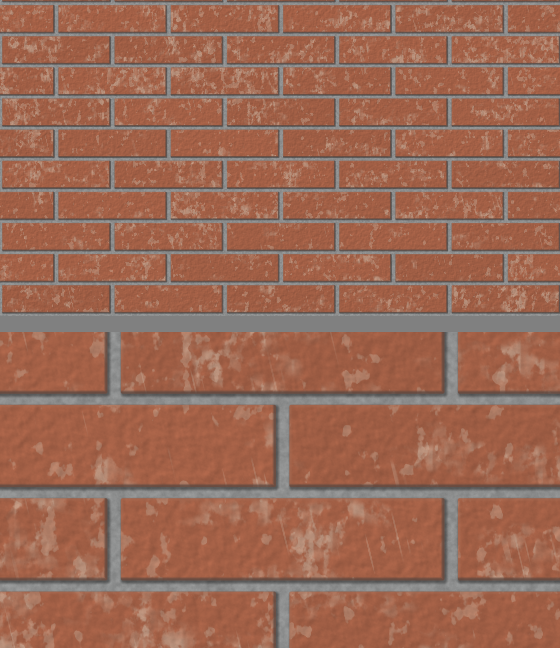
Top, the full canvas; bottom, a detail of the centre.
A WebGL 2 fragment shader for this texture:

```glsl
#version 300 es
precision highp float;

uniform vec2 u_resolution;
out vec4 outColor;

float hash(vec2 p) {
    vec3 h = fract(p.xyx * vec3(0.1031, 0.1030, 0.0973));
    h += dot(h, h.yzx + 33.33);
    return fract((h.x + h.y) * h.z);
}

float noise(vec2 p) {
    vec2 i = floor(p), f = fract(p);
    f = f * f * (3.0 - 2.0 * f);
    return mix(mix(hash(i), hash(i + vec2(1, 0)), f.x),
               mix(hash(i + vec2(0, 1)), hash(i + vec2(1, 1)), f.x), f.y);
}

float fbm(vec2 p) {
    float sum = 0.0, weight = 0.533;
    for (int i = 0; i < 4; i++) {
        sum += weight * noise(p);
        p = mat2(1.6, 1.2, -1.2, 1.6) * p + 17.3;
        weight *= 0.5;
    }
    return sum;
}

float roundBox(vec2 p, vec2 halfSize, float radius) {
    vec2 d = abs(p) - halfSize + radius;
    return length(max(d, 0.0)) + min(max(d.x, d.y), 0.0) - radius;
}

// Pale abrasion: broken patches, vertical smears and thin slanted scratches
float wearMask(vec2 q, vec2 id) {
    vec2 seed = 40.0 * vec2(hash(id + 3.1), hash(id + 8.7));
    float amount = mix(-0.10, 0.08, hash(id + 21.0)) + 0.006 * (id.y - 5.0);
    float patches = smoothstep(0.46, 0.72, fbm(q * vec2(17, 28) + seed) + amount);
    float flakes = smoothstep(0.40, 0.62, fbm(q * vec2(95, 75) + seed * 2.0));
    float smears = smoothstep(0.35, 0.80, noise(q * vec2(190, 30) + seed * 3.0));
    float chips = smoothstep(0.64, 0.72, fbm(q * vec2(65, 50) + seed * 5.0) + 0.3 * amount);
    float scratches = smoothstep(0.84, 0.95, noise(vec2(q.x * 210.0 + q.y * 50.0, q.y * 14.0) + seed));
    scratches *= smoothstep(0.50, 0.68, noise(q * vec2(16, 22) + seed * 4.0) + amount);
    float wear = patches * flakes * (0.45 + 0.55 * smears);
    return clamp(wear + 0.6 * chips + 0.45 * scratches, 0.0, 1.0);
}

void main() {
    vec2 p = gl_FragCoord.xy / u_resolution.y;
    float aa = 0.7 / u_resolution.y;

    // Running bond: five bricks across, alternate courses shifted by half
    vec2 cellSize = vec2(0.35556, 0.0985);
    vec2 cell = (p - vec2(0.0, 0.0047)) / cellSize;
    cell.x += 0.5 * mod(floor(cell.y), 2.0);
    vec2 id = floor(cell);
    vec2 q = (fract(cell) - 0.5) * cellSize;
    vec2 halfBrick = vec2(0.1707, 0.0434);
    float d = roundBox(q, halfBrick, 0.002);

    // Grainy mortar, shaded below and to the right of each brick
    float grain = fbm(p * 190.0);
    vec3 mortar = vec3(0.555, 0.56, 0.56) * (0.87 + 0.26 * grain);
    float shadow = 1.0 - smoothstep(-0.001, 0.0035, roundBox(q - vec2(0.0015, -0.0018), halfBrick, 0.002));
    mortar *= 1.0 - 0.38 * shadow;

    // Clay with fine embossed relief
    vec2 lightStep = vec2(-0.0015, 0.0015);
    float relief = fbm((p - lightStep) * 115.0) - fbm((p + lightStep) * 115.0);
    vec3 brick = vec3(0.63, 0.37, 0.27) * (0.98 + 0.04 * hash(id));
    brick = mix(brick, vec3(0.74, 0.61, 0.53), 0.8 * wearMask(q, id));
    brick *= 1.0 + 0.22 * relief;

    // Bevel: pale upper left rim, dark lower right rim
    vec2 upperLeft = vec2(q.x + halfBrick.x, halfBrick.y - q.y);
    vec2 lowerRight = vec2(halfBrick.x - q.x, q.y + halfBrick.y);
    float lit = 1.0 - smoothstep(0.0008, 0.004, min(upperLeft.x, upperLeft.y));
    float dark = 1.0 - smoothstep(0.0012, 0.0045, min(lowerRight.x, lowerRight.y));
    brick = mix(brick, vec3(0.66, 0.44, 0.35), 0.35 * lit);
    brick = mix(brick, vec3(0.36, 0.28, 0.25), 0.8 * dark);

    outColor = vec4(mix(brick, mortar, smoothstep(-aa, aa, d)), 1.0);
}
```
